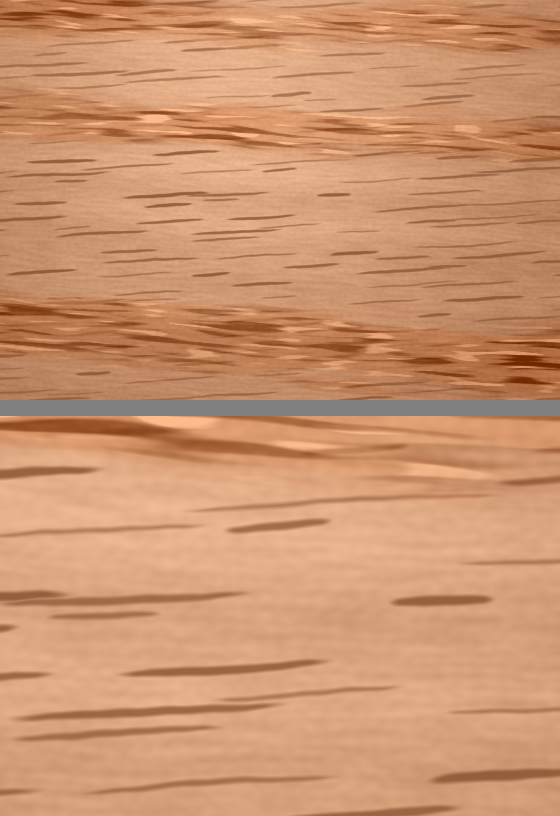
Top, the full canvas; bottom, a detail of the centre.
Give the GLSL for this texture, as a Shadertoy shader.

```glsl
// Flat-sawn oak board: pale wood crossed by three bands of open, stranded
// grain and scattered with tapered dark flecks. A tone value is built from
// stretched gradient noise and cell-placed flecks, then mapped to colour.

const vec3  DARK_WOOD   = vec3(0.53, 0.31, 0.18);
const vec3  PALE_WOOD   = vec3(0.91, 0.70, 0.55);
const vec3  BAND_TINT   = vec3(0.035, -0.015, -0.045);
const vec2  LIGHT_POS   = vec2(0.63, 0.76);
const float LIGHT_TONE  = 0.98;
const float LIGHT_FALL  = 0.48;
const vec2  FLECK_CELL  = vec2(0.27, 0.034);
const float FLECK_SLOPE = 0.06;
const float FLECK_TONE  = 0.04;
const float FLECK_DEPTH = 0.88;
const float GRAIN_SLOPE = 0.05;
const vec2  STRAND_FREQ = vec2(4.0, 58.0);

// Two random values in 0..1 for an integer cell
vec2 hash2(vec2 cell) {
    uvec2 k = uvec2(ivec2(cell)) * uvec2(1597334673u, 3812015801u);
    uint n = (k.x ^ k.y) * 1597334673u;
    n = (n ^ (n >> 15)) * 3812015801u;
    n ^= n >> 13;
    return vec2(n & 0xffffu, n >> 16) / 65535.0;
}

float cornerSlope(vec2 cell, vec2 offset) {
    float a = 6.2832 * hash2(cell).x;
    return dot(vec2(cos(a), sin(a)), offset);
}

// Gradient noise, roughly -0.6..0.6
float noise(vec2 p) {
    vec2 i = floor(p), f = p - i;
    vec2 u = f * f * f * (f * (f * 6.0 - 15.0) + 10.0);
    vec2 e = vec2(0.0, 1.0);
    return mix(mix(cornerSlope(i, f), cornerSlope(i + e.yx, f - e.yx), u.x),
               mix(cornerSlope(i + e, f - e), cornerSlope(i + 1.0, f - 1.0), u.x), u.y);
}

// Tapered dashes, one jittered inside each cell of staggered rows
float flecks(vec2 p, float pixel) {
    float bend = 0.006 * noise(p * vec2(7.0, 9.0)) + 0.0015 * noise(p * vec2(35.0, 40.0));
    vec2 q = vec2(p.x, p.y - FLECK_SLOPE * p.x + bend);
    float row0 = floor(q.y / FLECK_CELL.y);
    float mask = 0.0;
    for (int j = -1; j <= 1; j++) {
        float row = row0 + float(j);
        float stagger = hash2(vec2(row, 71.0)).x;
        float col0 = floor(q.x / FLECK_CELL.x - stagger);
        for (int i = -1; i <= 1; i++) {
            vec2 cell = vec2(col0 + float(i), row);
            vec2 place = hash2(cell + 200.0), shape = hash2(cell + 500.0);
            vec2 centre = (cell + vec2(stagger, 0.0) + 0.5 + 0.7 * (place - 0.5)) * FLECK_CELL;
            vec2 d = q - centre;
            float u = d.x / mix(0.045, 0.145, shape.x);
            float taper = max(1.0 - u * u, 0.0);
            float width = mix(0.0018, 0.0044, shape.y) * sqrt(taper);
            float soft = max(0.0022, 0.7 * pixel);
            float dash = 1.0 - smoothstep(width - soft, width + soft, abs(d.y));
            dash *= smoothstep(0.0, 0.45, taper) * mix(0.6, 1.0, shape.y);
            mask = max(mask, dash);
        }
    }
    return mask;
}

// Ragged-edged band: height at the left side, slope and half width
float band(vec2 p, float height, float slope, float halfWidth, float ragged) {
    float wander = 0.03 * noise(vec2(p.x * 2.2, height * 37.0));
    float d = abs(p.y - height - slope * p.x - wander) / halfWidth;
    return 1.0 - smoothstep(0.45, 1.05, d + ragged);
}

void mainImage(out vec4 fragColor, in vec2 fragCoord) {
    float pixel = 1.0 / iResolution.y;
    vec2 p = fragCoord * pixel;

    // Grain coordinates follow a gentle downhill wave
    vec2 g = vec2(p.x, p.y + GRAIN_SLOPE * p.x + 0.018 * noise(p * vec2(2.5, 4.0))
                       + 0.003 * noise(p * vec2(11.0, 14.0)));
    float broad = noise(g * STRAND_FREQ);
    float fine = noise(g * STRAND_FREQ * vec2(2.2, 1.9) + 31.0);
    float glint = noise(g * vec2(9.0, 88.0) + 67.0);
    float ragged = 0.6 * noise(g * vec2(3.0, 26.0) + 13.0) + 0.35 * broad;

    float grain = band(p, 0.970, -0.035, 0.062, ragged);
    grain = max(grain, band(p, 0.715, -0.050, 0.066, ragged));
    grain = max(grain, band(p, 0.190, -0.075, 0.105, ragged));
    grain *= 0.88 + 0.5 * noise(p * vec2(2.3, 5.0) + 9.0);

    // Pale wood: pool of light, slow streaks, fine fibre and speckle
    float tone = LIGHT_TONE - LIGHT_FALL * smoothstep(0.0, 1.05, length(p - LIGHT_POS));
    tone += 0.14 * noise(g * vec2(1.5, 14.0) + 5.0);
    tone += 0.13 * noise(g * vec2(14.0, 120.0) + 3.0);
    tone += 0.08 * noise(p * vec2(85.0, 130.0));

    // Dark flecks lie mostly between the bands
    float strength = FLECK_DEPTH * mix(1.0, 0.75, smoothstep(0.68, 0.76, p.y));
    tone = mix(tone, FLECK_TONE, flecks(p, pixel) * strength * (1.0 - 0.75 * grain));

    // Band strands: brown pores and thin golden glints
    float strand = broad + 0.7 * fine;
    float pores = smoothstep(0.02, 0.38, strand);
    float gold = smoothstep(0.16, 0.36, glint) * (1.0 - 0.6 * pores);
    tone += grain * (-0.20 - 0.55 * pores - 0.15 * strand + 0.42 * gold);

    vec3 colour = mix(DARK_WOOD, PALE_WOOD, clamp(tone, -0.35, 1.12));
    colour += BAND_TINT * grain;
    fragColor = vec4(clamp(colour, 0.0, 1.0), 1.0);
}
```
